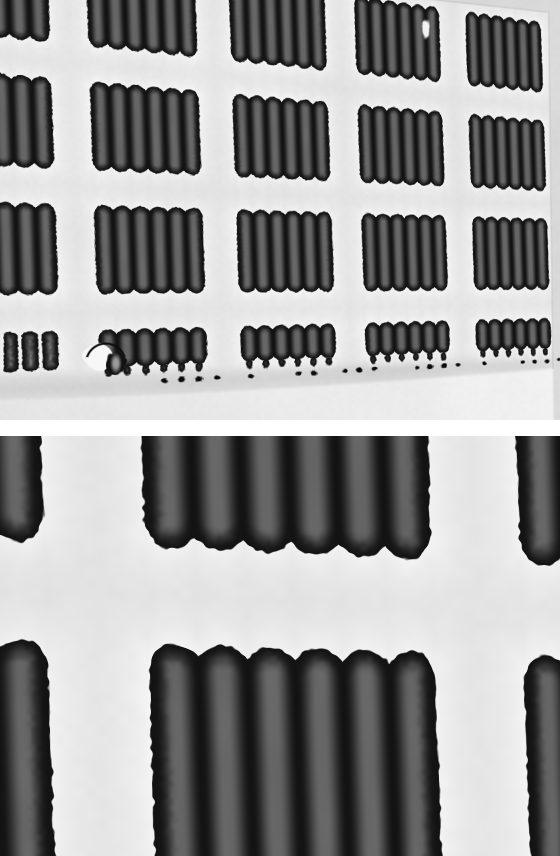
Top, the full canvas; bottom, a detail of the centre.
This pattern is drawn by a Shadertoy shader. Its source:

```glsl
// Receding wall of rounded windows with six dark ribs each, above a dotted sill
#define COL_PITCH 0.3438
#define ROW_PITCH 0.2873
#define RECEDE 0.0673
#define ORIGIN vec2(0.3594, 0.6458)
#define LEAN 0.033
#define HALF_SIZE vec2(0.1293, 0.1040)
#define RIBS 6.0
#define SCALLOP 0.0105
#define RAGGED 0.0030
#define WALL 0.885
#define RIB_DARK 0.075
#define RIB_LIGHT 0.40

float hash(vec2 p) {
    return fract(sin(dot(p, vec2(127.1, 311.7))) * 43758.5453);
}

float noise(vec2 p) {
    vec2 i = floor(p), f = fract(p);
    f = f * f * (3.0 - 2.0 * f);
    return mix(mix(hash(i), hash(i + vec2(1, 0)), f.x),
               mix(hash(i + vec2(0, 1)), hash(i + vec2(1, 1)), f.x), f.y);
}

float roundBox(vec2 p, vec2 halfSize, float radius) {
    vec2 q = abs(p) - halfSize + radius;
    return length(max(q, 0.0)) + min(max(q.x, q.y), 0.0) - radius;
}

float ellipse(vec2 p, vec2 radii) {
    return (length(p / radii) - 1.0) * min(radii.x, radii.y);
}

// Plaster, top and side trim, and the ledge along the bottom
float background(vec2 p, float windowDist) {
    float lum = WALL + 0.065 * exp(-max(windowDist, 0.0) / 0.025);
    float ledge = 0.885 - 0.022 * p.x;
    float curb = 0.951 - 0.0485 * pow(max(p.x, 0.0), 1.5);
    lum = mix(lum, 0.865, smoothstep(-0.01, 0.02, p.y - ledge));
    lum -= 0.04 * smoothstep(0.035, 0.0, abs(p.y - curb + 0.025));
    lum = mix(lum, 0.90 + 0.03 * p.x, smoothstep(-0.006, 0.006, p.y - curb));
    float trim = max(0.11 * (p.x - 1.04) - p.y, p.x - 1.306 - 0.012 * p.y);
    lum = mix(lum, 0.85, smoothstep(-0.004, 0.004, trim));
    lum -= 0.06 * smoothstep(0.004, 0.0, abs(trim)) * step(p.y, curb);
    return lum + 0.02 * (noise(p * 9.0) - 0.5) + 0.012 * (noise(p * 120.0) - 0.5);
}

void mainImage(out vec4 fragColor, in vec2 fragCoord) {
    // Height units, y running down from the top edge
    vec2 p = vec2(fragCoord.x, iResolution.y - fragCoord.y) / iResolution.y;
    float aa = 1.0 / iResolution.y;

    // Undo the perspective: t counts columns, v is height from the horizon
    float across = p.x - ORIGIN.x - LEAN * (p.y - 0.5955);
    float t = across / (COL_PITCH - RECEDE * across);
    float depth = 1.0 + RECEDE * t;
    float v = (p.y - ORIGIN.y) * depth;
    aa *= depth;

    float column = min(floor(t + 0.5), 3.0);
    float row = min(floor((v + 0.0503) / ROW_PITCH + 0.5), 1.0);
    bool lowRow = row > 0.5;
    vec2 q = vec2((t - column) * COL_PITCH, v + 0.0503 - row * ROW_PITCH);
    vec2 halfSize = HALF_SIZE;
    if (lowRow) {
        q.y = v - 0.1806;
        halfSize.y = 0.0450;
    }

    // Scalloped window outline
    float ribWidth = 2.0 * HALF_SIZE.x / RIBS;
    float s = 2.0 * fract(q.x / ribWidth) - 1.0;
    float fadeOut = 1.0 - smoothstep(0.0, 0.02, abs(q.x) - halfSize.x);
    halfSize.y -= SCALLOP * s * s * fadeOut;
    float d = roundBox(q, halfSize, 0.014);

    // Bottom row: split ribs at the left, drips under the others
    if (lowRow && column < -0.5) {
        d = max(d, max((abs(s) - 0.82) * ribWidth * 0.5, 0.009 - p.x));
    } else if (lowRow && abs(q.x) < halfSize.x) {
        float shift = 0.004 * (hash(vec2(floor(q.x / ribWidth), column)) - 0.5);
        d = min(d, ellipse(vec2(s * ribWidth * 0.5, v - 0.232 - shift), vec2(0.009, 0.012)));
    }
    float wallDist = d;
    d += RAGGED * (noise(p * 210.0) - 0.5);

    // Rounded rib shading, darkest at creases and ends
    float body = smoothstep(0.97, 0.12, abs(s)) * smoothstep(0.0, 0.022, -d);
    float rib = mix(RIB_DARK, RIB_LIGHT, body);
    rib += 0.025 * (noise(p * vec2(90.0, 25.0)) - 0.5) * body;
    if (lowRow && column < -0.5) rib += 0.22 * (noise(p * 150.0) - 0.4) * body;
    float lum = mix(background(p, wallDist), rib, smoothstep(aa, -aa, d));

    // Loose dots along the sill
    float dotId = floor(t * COL_PITCH / ribWidth);
    float chance = hash(vec2(dotId, 4.0));
    vec2 dotPos = vec2((fract(t * COL_PITCH / ribWidth) - 0.5) * ribWidth, v - 0.2604);
    dotPos += 0.004 * (vec2(chance, hash(vec2(dotId, 9.0))) - 0.5);
    float dotDist = ellipse(dotPos, vec2(0.0085, 0.006) * (0.75 + 0.4 * chance));
    dotDist += RAGGED * (noise(p * 210.0) - 0.5);
    float present = step(-0.35, t) * step(fract((dotId + 0.5) * ribWidth / COL_PITCH), 0.70);
    present *= step(0.12, chance);
    lum = mix(lum, 0.04, present * smoothstep(aa, -aa, dotDist));

    // Pale chip in an upper window
    float chip = ellipse(p - vec2(1.014, 0.069), vec2(0.009, 0.022));
    lum = mix(lum, 0.95, smoothstep(aa, -aa, chip + RAGGED * (noise(p * 130.0) - 0.5)));

    // Small lamp on the sill: pale dome, dark arc, dark socket, grey core
    float dome = length(p - vec2(0.234, 0.848)) - 0.034 + 0.012 * (noise(p * 45.0) - 0.5);
    lum = mix(lum, 0.97, smoothstep(aa, -aa, dome));
    float arc = max(abs(length(p - vec2(0.252, 0.865)) - 0.047) - 0.0025, p.y - 0.850);
    lum = mix(lum, 0.05, smoothstep(aa, -aa, arc));
    vec2 socketPos = p - vec2(0.276, 0.865);
    float socket = ellipse(socketPos, vec2(0.023, 0.028)) + 0.008 * (noise(p * 70.0) - 0.5);
    lum = mix(lum, 0.07, smoothstep(aa, -aa, socket));
    lum = mix(lum, 0.60, smoothstep(0.006, -0.006, ellipse(socketPos, vec2(0.010, 0.018))));

    fragColor = vec4(vec3(clamp(lum, 0.0, 1.0)), 1.0);
}
```
